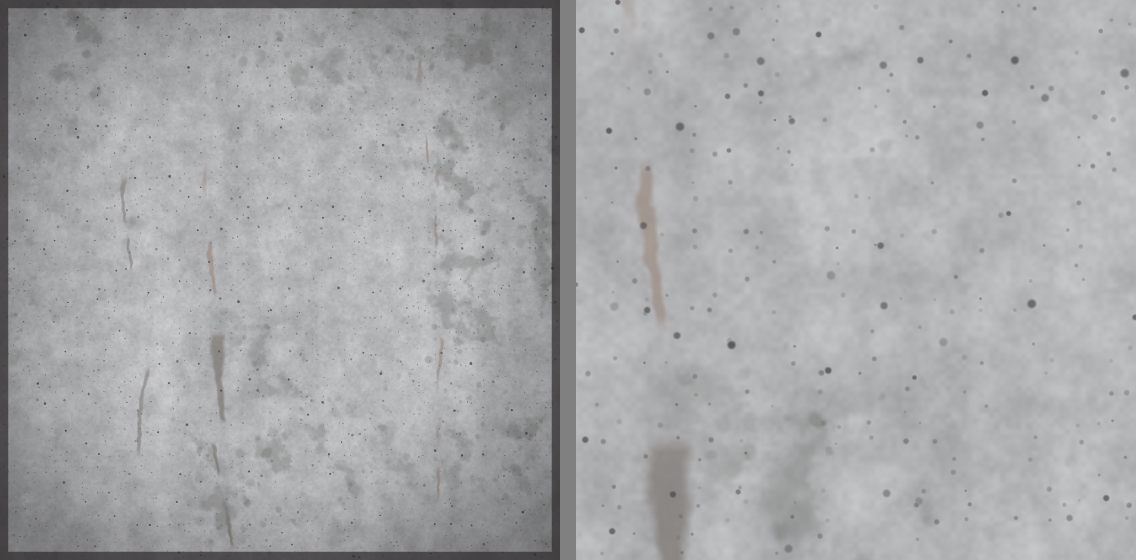
Left: the whole. Right: its middle third, enlarged.
Give the GLSL for this texture, as a WebGL 1 fragment shader.

```glsl
precision highp float;
uniform vec2 u_resolution;

float hash(vec2 p) {
  vec3 q = fract(p.xyx * 0.1031);
  q += dot(q, q.yzx + 33.33);
  return fract((q.x + q.y) * q.z);
}

float noise(vec2 p) {
  vec2 i = floor(p), f = fract(p);
  f = f * f * (3.0 - 2.0 * f);
  return mix(mix(hash(i), hash(i + vec2(1.0, 0.0)), f.x),
             mix(hash(i + vec2(0.0, 1.0)), hash(i + 1.0), f.x), f.y);
}

float fbm(vec2 p) {
  float sum = 0.0, amp = 0.5;
  for (int i = 0; i < 5; i++) {
    sum += amp * noise(p);
    p = mat2(1.6, 1.2, -1.2, 1.6) * p + 17.3;
    amp *= 0.5;
  }
  return sum;
}

// One soft round spot in some cells of a grid; radii are in cell units
float spots(vec2 uv, float cells, float density, vec2 radii, float soft, float seed) {
  vec2 p = uv * cells;
  vec2 id = floor(p) + seed;
  vec2 center = 0.25 + 0.5 * vec2(hash(id), hash(id + 41.7));
  float radius = mix(radii.x, radii.y, hash(id + 83.1));
  float present = step(hash(id + 127.9), density);
  float strength = mix(0.3, 1.0, hash(id + 165.3));
  float d = length(fract(p) - center);
  return present * strength * (1.0 - smoothstep(radius * (1.0 - soft), radius * (1.0 + soft), d));
}

// Wavering, broken run of moisture between two points
float streak(vec2 uv, vec2 top, vec2 bottom, float width, float seed) {
  float t = (top.y - uv.y) / (top.y - bottom.y);
  float wander = 0.03 * (fbm(vec2(uv.y * 11.0, seed)) - 0.5);
  float swell = noise(vec2(uv.y * 13.0, seed + 5.0));
  float halfWidth = width * (0.2 + 1.1 * swell * swell);
  float rough = 0.006 * (fbm(uv * 70.0 + seed) - 0.5);
  float d = abs(uv.x - mix(top.x, bottom.x, t) - wander + rough);
  float ends = smoothstep(0.0, 0.08, t) * (1.0 - smoothstep(0.92, 1.0, t));
  float gaps = smoothstep(0.25, 0.55, noise(vec2(uv.y * 22.0, seed + 9.0)));
  return ends * gaps * (1.0 - smoothstep(halfWidth * 0.4, halfWidth + 0.002, d));
}

// Gray concrete with cloudy tone and fine grain
vec3 concrete(vec2 uv) {
  float clouds = fbm(uv * vec2(7.0, 4.0) + 3.0) - 0.48;
  float runs = fbm(uv * vec2(24.0, 3.0) + 31.0) - 0.48;
  float mottle = fbm(uv * 38.0 + 11.0) - 0.48;
  float grain = noise(uv * 310.0) + noise(uv * 170.0 + 7.0) - 1.0;
  float tone = 0.715 + 0.10 * clouds + 0.08 * runs + 0.13 * mottle + 0.035 * grain;
  return tone * vec3(0.995, 0.998, 1.01);
}

// Patches of small olive-gray stains
float stains(vec2 uv) {
  float patches = smoothstep(0.40, 0.66, fbm(uv * vec2(6.0, 4.5) + 52.0));
  float flecks = smoothstep(0.50, 0.70, fbm(uv * 30.0 + 71.0));
  vec2 warped = uv + 0.008 * (vec2(fbm(uv * 60.0), fbm(uv * 60.0 + 19.0)) - 0.5);
  float round1 = spots(warped, 24.0, 0.30, vec2(0.07, 0.22), 0.4, 3.0);
  float round2 = spots(warped, 47.0, 0.25, vec2(0.08, 0.24), 0.5, 23.0);
  return flecks * (0.12 + 0.6 * patches) + max(round1, round2) * (0.2 + 0.5 * patches);
}

float pores(vec2 uv) {
  float large = spots(uv, 55.0, 0.10, vec2(0.07, 0.14), 0.45, 9.0);
  float fine = spots(uv, 105.0, 0.18, vec2(0.08, 0.17), 0.5, 61.0);
  return max(large, 0.55 * fine);
}

void main() {
  vec2 uv = gl_FragCoord.xy / u_resolution;
  vec3 color = concrete(uv);

  // Stains and vertical runs
  vec3 stainColor = vec3(0.50, 0.505, 0.49);
  vec3 rustColor = vec3(0.61, 0.55, 0.51);
  vec3 dampColor = vec3(0.49, 0.47, 0.45);
  color = mix(color, stainColor, min(0.65 * stains(uv), 0.7));

  float rust = streak(uv, vec2(0.363, 0.73), vec2(0.395, 0.30), 0.006, 2.0);
  rust = max(rust, streak(uv, vec2(0.785, 0.76), vec2(0.778, 0.08), 0.005, 14.0));
  rust = max(rust, streak(uv, vec2(0.755, 0.90), vec2(0.76, 0.70), 0.004, 37.0));
  color = mix(color, rustColor, 0.7 * rust);

  float damp = streak(uv, vec2(0.394, 0.41), vec2(0.405, 0.24), 0.014, 26.0);
  damp = max(damp, streak(uv, vec2(0.38, 0.24), vec2(0.425, 0.01), 0.007, 45.0));
  damp = max(damp, 0.8 * streak(uv, vec2(0.225, 0.69), vec2(0.23, 0.44), 0.009, 58.0));
  damp = max(damp, 0.8 * streak(uv, vec2(0.275, 0.42), vec2(0.25, 0.18), 0.010, 66.0));
  color = mix(color, dampColor, 0.7 * damp);

  color = mix(color, vec3(0.27, 0.27, 0.28), 0.8 * pores(uv));

  // Vignette
  float radius = length(uv - 0.5);
  color *= 1.0 - 0.37 * smoothstep(0.28, 0.75, radius);

  // Dark translucent frame
  vec2 inset = min(uv, 1.0 - uv);
  float frame = 1.0 - smoothstep(0.0138, 0.0158, min(inset.x, inset.y));
  color = mix(color, vec3(0.175, 0.16, 0.165), 0.68 * frame);

  gl_FragColor = vec4(color, 1.0);
}
```
